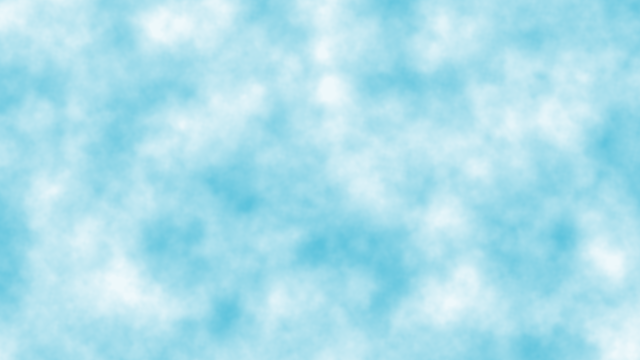
Write a WebGL 1 fragment shader that draws this texture.

```glsl
precision highp float;
// Soft pale clouds drifting over a light cyan sky, made from fractal value noise.

uniform vec2 u_resolution;

const float CELLS_PER_HEIGHT = 6.5;
const float MEAN_DENSITY = 0.505;
const vec3 DEEP_CYAN = vec3(0.37, 0.768, 0.866);
const vec3 PALE_CLOUD = vec3(0.93, 0.972, 0.984);

float hash(vec2 cell) {
  vec3 p = fract(vec3(cell.xyx) * 0.1031);
  p += dot(p, p.yzx + 33.33);
  return fract((p.x + p.y) * p.z);
}

float valueNoise(vec2 p) {
  vec2 cell = floor(p);
  vec2 f = fract(p);
  vec2 blend = f * f * (3.0 - 2.0 * f);
  float low = mix(hash(cell), hash(cell + vec2(1.0, 0.0)), blend.x);
  float high = mix(hash(cell + vec2(0.0, 1.0)), hash(cell + vec2(1.0)), blend.x);
  return mix(low, high, blend.y);
}

// Sums octaves of half the size, each weakened by gain and turned to hide the lattice.
float fractalNoise(vec2 p, float gain) {
  const mat2 TURN = mat2(0.8, 0.6, -0.6, 0.8);
  float sum = 0.0;
  float strength = 0.5;
  for (int octave = 0; octave < 5; octave++) {
    sum += strength * valueNoise(p);
    p = TURN * p * 2.0 + vec2(17.3, 9.1);
    strength *= gain;
  }
  return sum;
}

vec3 skyColor(float density, float contrast) {
  float cover = 0.52 + contrast * (density - MEAN_DENSITY);
  return mix(DEEP_CYAN, PALE_CLOUD, clamp(cover, 0.0, 1.0));
}

void main() {
  vec2 position = gl_FragCoord.xy / u_resolution.y;
  float density = fractalNoise(position * CELLS_PER_HEIGHT + vec2(41.0, 23.0), 0.525);
  gl_FragColor = vec4(skyColor(density, 1.55), 1.0);
}
```
